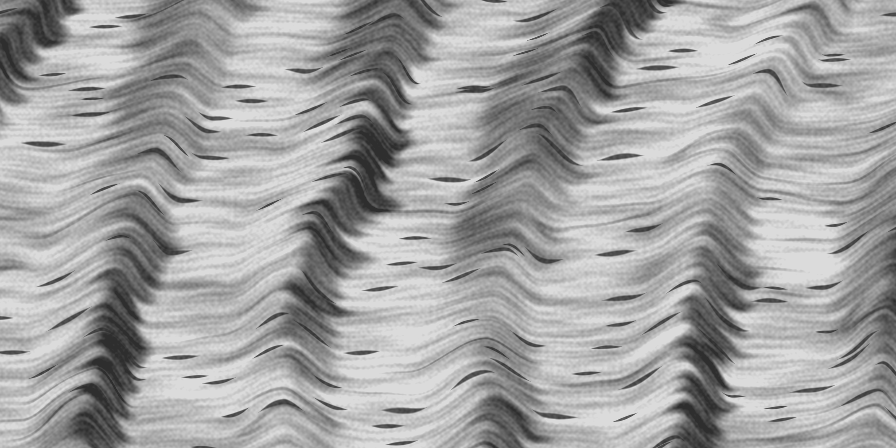
Reproduce this texture procedurally as a Shadertoy shader.

```glsl
// Crimped fibrous tissue in grey: thin wavy strands cross leaning dark folds.
// Strands are gradient noise stretched along a bent height coordinate;
// fold shading follows the crimp phase, with lens-shaped nuclei on top.

const float FOLD_PERIOD = 0.44;
const float CRIMP_HEIGHT = 0.085;
const float LIGHT_TONE = 0.77;
const float NUCLEUS_TONE = 0.19;

float hash(vec2 p) {
    vec3 q = fract(vec3(p.xyx) * 0.1031);
    q += dot(q, q.yzx + 33.33);
    return fract((q.x + q.y) * q.z);
}

float cornerSlope(vec2 cell, vec2 offset) {
    float angle = 6.2832 * hash(cell);
    return dot(vec2(cos(angle), sin(angle)), offset);
}

float gradientNoise(vec2 p) {
    vec2 i = floor(p), f = p - i;
    vec2 w = f * f * f * (f * (f * 6.0 - 15.0) + 10.0);
    vec2 e = vec2(1.0, 0.0);
    float low = mix(cornerSlope(i, f), cornerSlope(i + e, f - e), w.x);
    float high = mix(cornerSlope(i + e.yx, f - e.yx), cornerSlope(i + 1.0, f - 1.0), w.x);
    return mix(low, high, w.y);
}

// Rises from a to b, then falls from c to d
float plateau(float a, float b, float c, float d, float x) {
    return smoothstep(a, b, x) * (1.0 - smoothstep(c, d, x));
}

// Distance along the row of folds, in periods; whole numbers are fold centres
float foldPhase(vec2 p) {
    float bend = 0.14 * gradientNoise(p * 2.3 + 7.0) + 0.06 * gradientNoise(p * 6.0 + 21.0);
    return (p.x - 0.69 - 0.28 * p.y * p.y) / FOLD_PERIOD + bend;
}

// Each fold fades in and out along its length
float foldStrength(float fold, float y) {
    return 0.62 + 0.38 * sin(5.0 * y - 1.4 - 2.0 * fold);
}

float crimpHeight(float phase, float y) {
    float fold = floor(phase + 0.5);
    float profile = plateau(-0.5, -0.1, -0.13, 0.15, phase - fold);
    return CRIMP_HEIGHT * profile * (0.55 + 0.5 * foldStrength(fold, y));
}

// Deep shade on the steep falling side, softer shade on the rising side
float foldShade(float phase, float y, float riseAmount) {
    float fold = floor(phase + 0.5);
    float u = phase - fold;
    float fall = plateau(-0.21, -0.06, 0.06, 0.18, u) * foldStrength(fold, y);
    float rise = plateau(-0.5, -0.34, -0.22, -0.03, u) * riseAmount;
    return 0.52 * fall + 0.27 * rise;
}

// Layered streaks, from broad bundles to hairline strands
float strands(vec2 q) {
    float sum = 0.0, weight = 0.9;
    vec2 scale = vec2(3.0, 26.0);
    for (int i = 0; i < 3; i++) {
        sum += weight * gradientNoise(q * scale + float(i) * 13.7);
        scale *= vec2(1.8, 2.0);
        weight *= 0.85;
    }
    return sum;
}

// Sparse long dark gaps between bundles
float gaps(vec2 q, vec2 scale) {
    float line = 1.0 - smoothstep(0.01, 0.08, abs(gradientNoise(q * scale)));
    return line * smoothstep(0.0, 0.3, gradientNoise(q * vec2(3.0, 9.0) + 41.0));
}

// One jittered lens in some cells of a staggered grid
float nuclei(vec2 q, vec2 cellSize, float share, float seed) {
    float row = floor(q.y / cellSize.y);
    vec2 g = vec2(q.x / cellSize.x + hash(vec2(row, seed)), q.y / cellSize.y);
    vec2 id = floor(g) + seed;
    vec2 jitter = vec2(hash(id + 3.1), hash(id + 8.7)) - 0.5;
    vec2 d = (g - floor(g) - 0.5 - jitter * vec2(0.25, 0.5)) * cellSize;
    float size = mix(0.5, 1.0, hash(id + 5.3));
    float lens = abs(d.y) / (0.0062 * size) + pow(d.x / (0.05 * size), 2.0);
    return step(hash(id + 1.9), share) * (1.0 - smoothstep(0.55, 1.35, lens));
}

void mainImage(out vec4 fragColor, in vec2 fragCoord) {
    vec2 p = fragCoord / iResolution.y;

    // Bend the strand coordinate over the crimps
    float phase = foldPhase(p);
    float sway = 0.035 * gradientNoise(p * vec2(3.0, 2.5) + 3.0)
               + 0.008 * gradientNoise(p * 9.0 + 17.0);
    vec2 q = vec2(p.x, p.y - crimpHeight(phase, p.y) + sway + 2.0);

    // Fold shading with edges frayed along the strands
    float fray = 0.16 * gradientNoise(q * vec2(4.0, 34.0) + 5.0);
    float riseAmount = smoothstep(-0.3, 0.35, gradientNoise(p * vec2(2.2, 1.8) + 29.0));
    float tone = LIGHT_TONE - foldShade(phase + fray, p.y, riseAmount);

    // Strands, blotches and gaps
    tone += 0.23 * strands(q) + 0.17 * gradientNoise(p * vec2(4.0, 5.0) + 11.0);
    tone -= 0.17 * gaps(q, vec2(1.6, 15.0));

    // Nuclei, then fine woven grain
    float lens = max(nuclei(q, vec2(0.17, 0.034), 0.3, 10.0),
                     nuclei(q + 0.013, vec2(0.23, 0.047), 0.25, 60.0));
    tone = mix(tone, NUCLEUS_TONE, 0.82 * lens);
    tone += 0.08 * gradientNoise(p * 115.0) + 0.012 * sin(p.x * 540.0) * sin(p.y * 540.0);

    fragColor = vec4(vec3(clamp(tone, 0.18, 0.86)), 1.0);
}
```
